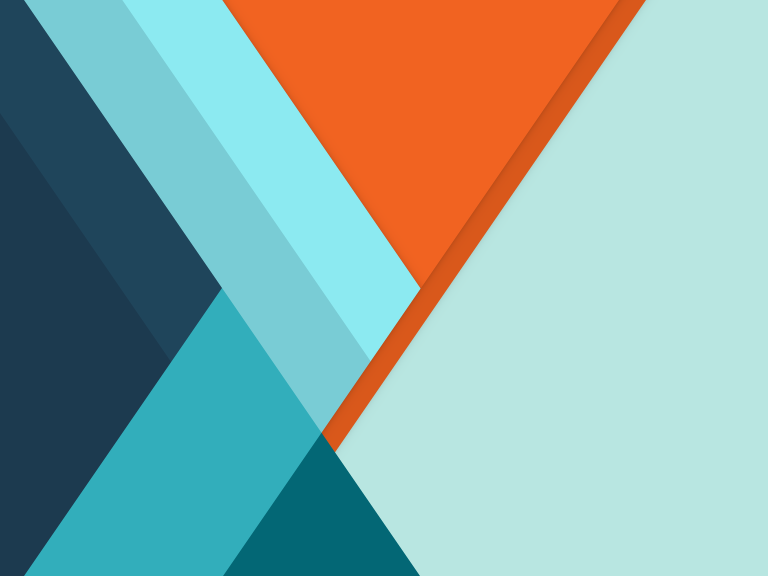
Reproduce this background procedurally as a WebGL 1 fragment shader.

```glsl
precision highp float;
// Flat paper panels cut along two mirrored diagonals, with thin soft shadows.
// Each point gets a falling and a rising diagonal coordinate; every panel
// is an interval in one of them, layered from back to front.

#define SLANT 0.6875         // horizontal run per unit of height
#define FOLD 0.0417          // falling edge shared by the main panels
#define STRIPE 0.1736        // width of the falling stripes
#define BAND_LEFT 1.0747     // rising edges of the orange band
#define BAND_RIGHT 1.1215
#define TEAL_LEFT 0.7292     // rising edge between navy and teal
#define SHADOW_SIZE 0.0065
#define SHADOW_DEPTH 0.13

uniform vec2 u_resolution;

const vec3 MINT = vec3(0.722, 0.902, 0.882);
const vec3 CYAN = vec3(0.549, 0.918, 0.945);
const vec3 DUSTY_CYAN = vec3(0.475, 0.800, 0.835);
const vec3 ORANGE = vec3(0.945, 0.388, 0.129);
const vec3 BURNT_ORANGE = vec3(0.851, 0.345, 0.106);
const vec3 NAVY = vec3(0.110, 0.227, 0.310);
const vec3 SLATE = vec3(0.122, 0.271, 0.357);
const vec3 TEAL = vec3(0.196, 0.682, 0.733);
const vec3 DEEP_TEAL = vec3(0.012, 0.404, 0.459);

// Antialiased coverage of the side where coord is below edge.
float below(float coord, float edge) {
  float halfWidth = 0.6 * length(vec2(1.0, SLANT)) / u_resolution.y;
  return 1.0 - smoothstep(edge - halfWidth, edge + halfWidth, coord);
}

// Darkening that fades out to the right of a panel edge.
float shadow(float coord, float edge, float depth) {
  return 1.0 - depth * exp(-max(coord - edge, 0.0) / SHADOW_SIZE);
}

void main() {
  vec2 p = gl_FragCoord.xy / u_resolution.y;
  float run = SLANT * (1.0 - p.y);
  float falling = p.x - run;
  float rising = p.x + run;

  // Upper panels: orange behind the two cyan stripes
  float cyanEdge = FOLD + 2.0 * STRIPE - 0.003;
  vec3 upper = ORANGE * shadow(falling, cyanEdge, SHADOW_DEPTH);
  upper = mix(upper, CYAN, below(falling, cyanEdge));
  upper = mix(upper, DUSTY_CYAN, below(falling, FOLD + STRIPE - 0.003));

  // Mint background and the shaded orange band
  vec3 color = MINT * shadow(rising, BAND_RIGHT, 0.6 * SHADOW_DEPTH);
  vec3 band = BURNT_ORANGE * shadow(rising, BAND_LEFT, SHADOW_DEPTH);
  color = mix(color, band, below(rising, BAND_RIGHT));
  color = mix(color, upper, below(rising, BAND_LEFT));

  // Lower panels: deep teal, teal, then navy with its lighter stripe
  vec3 navy = mix(SLATE, NAVY, below(falling, FOLD - STRIPE - 0.003));
  vec3 lower = mix(DEEP_TEAL, TEAL, below(rising, BAND_LEFT));
  lower = mix(lower, navy, below(rising, TEAL_LEFT));
  color = mix(color, lower, below(falling, FOLD));

  gl_FragColor = vec4(color, 1.0);
}
```
